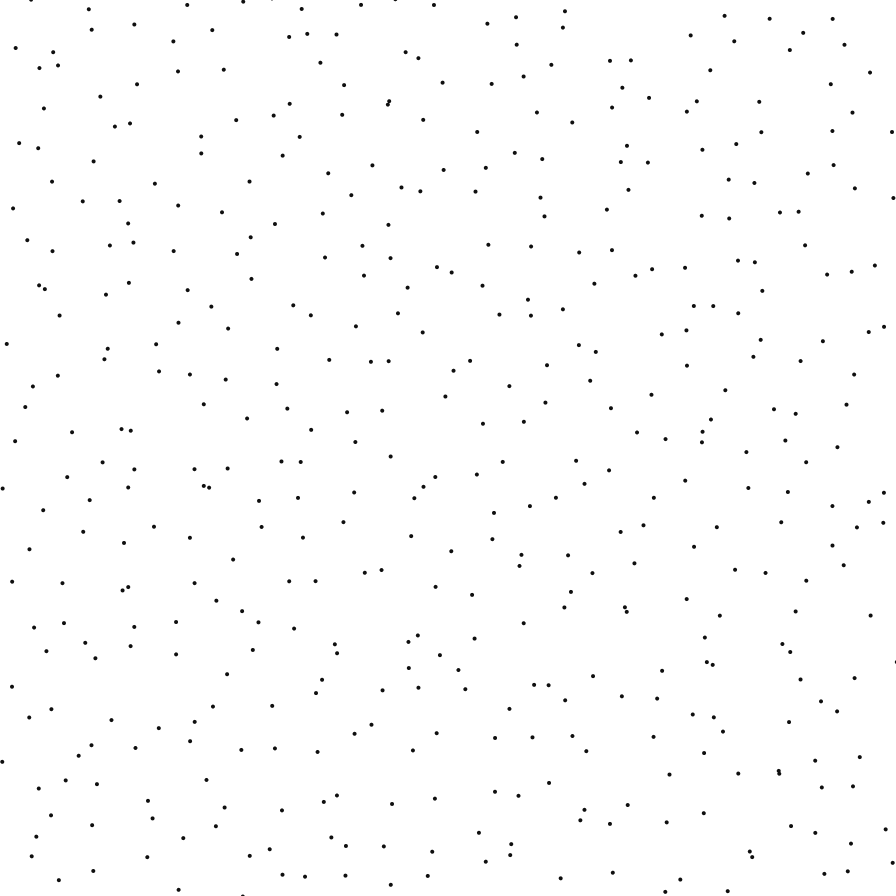
Reproduce this texture procedurally as a Shadertoy shader.

```glsl
const float CELLS = 21.5;          // grid cells across the canvas
const float JITTER = 1.0;          // share of a cell a dot may wander
const float DOT_RADIUS = 0.0022;   // in canvas units
const vec3 PAPER = vec3(1.0);
const vec3 INK = vec3(0.06);

vec2 hash22(vec2 p) {
    vec3 q = fract(p.xyx * vec3(0.1031, 0.1030, 0.0973));
    q += dot(q, q.yzx + 33.33);
    return fract((q.xx + q.yz) * q.zy);
}

// Cellular noise: distance to the nearest scattered point, in cells
float nearestPoint(vec2 p) {
    vec2 cell = floor(p);
    float nearest = 2.0;
    for (int y = -1; y <= 1; y++) {
        for (int x = -1; x <= 1; x++) {
            vec2 neighbour = cell + vec2(x, y);
            vec2 offset = 0.5 + JITTER * (hash22(neighbour + 17.0) - 0.5);
            nearest = min(nearest, distance(p, neighbour + offset));
        }
    }
    return nearest;
}

void mainImage(out vec4 fragColor, in vec2 fragCoord) {
    float pixel = 1.0 / iResolution.y;
    vec2 uv = fragCoord * pixel;

    // Dots with an edge one pixel wide
    float dist = nearestPoint(uv * CELLS) / CELLS - DOT_RADIUS;
    float ink = clamp(0.5 - dist / pixel, 0.0, 1.0);

    fragColor = vec4(mix(PAPER, INK, ink), 1.0);
}
```
